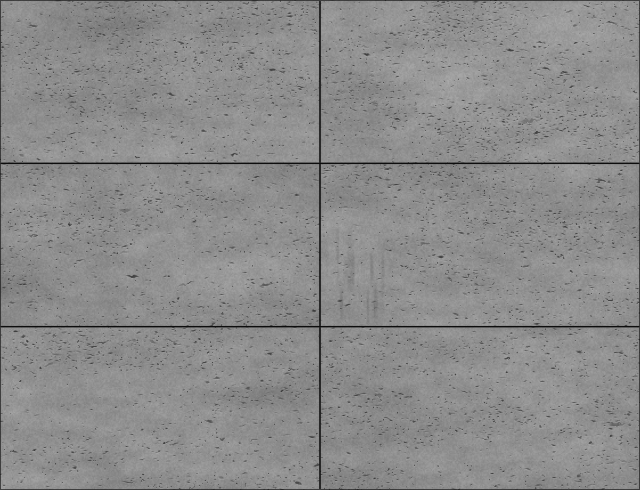
Reproduce this texture procedurally as a Shadertoy shader.

```glsl
// Grey travertine concrete panels, two across and three down, with dark joints and pits.
#define GRID vec2(2.0, 3.0)
#define JOINT_HALF_WIDTH 0.0015
#define PIT_CELL vec2(0.0165, 0.0092)
#define PIT_AMOUNT 0.40
#define GRAIN 0.085
#define CLOUDING 0.11
#define STONE vec3(0.568)
#define PIT_COLOUR vec3(0.19)
#define JOINT_COLOUR vec3(0.05)

float hash(vec2 p) {
    vec3 q = fract(p.xyx * vec3(0.1031, 0.1030, 0.0973));
    q += dot(q, q.yzx + 33.33);
    return fract((q.x + q.y) * q.z);
}

float noise(vec2 p) {
    vec2 i = floor(p), f = fract(p);
    f = f * f * (3.0 - 2.0 * f);
    return mix(mix(hash(i), hash(i + vec2(1, 0)), f.x),
               mix(hash(i + vec2(0, 1)), hash(i + 1.0), f.x), f.y);
}

float layeredNoise(vec2 p) {
    float sum = 0.0, weight = 0.5;
    for (int i = 0; i < 4; i++) {
        sum += weight * noise(p);
        p = p * 2.03 + 17.7;
        weight *= 0.5;
    }
    return sum / 0.9375;
}

// Coverage of an ellipse, softened over one pixel
float ellipse(vec2 d, vec2 radii, float pixel) {
    float dist = (length(d / radii) - 1.0) * radii.y;
    return 1.0 - smoothstep(-0.6 * pixel, 0.6 * pixel, dist);
}

// Scattered flat holes: x is the dark hollow, y its lit lower lip
vec2 pits(vec2 p, float scale, float chance, float pixel) {
    vec2 size = PIT_CELL * scale, home = floor(p / size), result = vec2(0);
    for (int y = -1; y <= 1; y++)
    for (int x = -1; x <= 1; x++) {
        vec2 id = home + vec2(x, y), key = id + scale * 37.0;
        if (hash(key + 5.3) > chance) continue;
        vec2 jitter = vec2(hash(key + 11.1), hash(key + 23.7));
        float grow = hash(key + 41.9);
        vec2 radii = size * vec2(mix(0.08, 0.34, grow * grow),
                                 mix(0.09, 0.20, hash(key + 59.2)) / sqrt(scale));
        vec2 d = p - (id + jitter) * size;
        d.y += d.x * (hash(key + 71.4) - 0.5) * 0.6;
        float depth = mix(0.3, 1.0, hash(key + 83.6));
        result.x = max(result.x, depth * ellipse(d, radii, pixel));
        result.y = max(result.y, ellipse(d + vec2(0, 0.0016), radii, pixel));
    }
    return result;
}

void mainImage(out vec4 fragColor, in vec2 fragCoord) {
    float pixel = 1.0 / iResolution.y;
    vec2 p = fragCoord * pixel;
    vec2 gridPos = fragCoord / iResolution.xy * GRID;
    vec2 panel = floor(gridPos), local = fract(gridPos);
    vec2 panelSize = vec2(iResolution.x * pixel, 1.0) / GRID;
    vec2 toEdge = min(local, 1.0 - local) * panelSize;
    float edge = min(toEdge.x, toEdge.y);

    // Each panel samples its own piece of stone
    vec2 s = local * panelSize + panel * vec2(7.31, 5.17) + 3.0;
    float panelSeed = hash(panel + 8.0);

    // Broad blotches, flat bedding and fine grain
    float clouds = layeredNoise(s * vec2(5.0, 11.0)) - 0.5;
    float bedding = layeredNoise(s * vec2(9.0, 45.0) + 21.0) - 0.5;
    float mottling = layeredNoise(s * vec2(38.0, 50.0) + 9.0) - 0.5;
    float grain = 0.6 * noise(s * 430.0) + 0.4 * noise(s * 230.0 + 5.0) - 0.5;
    vec3 colour = STONE + CLOUDING * (clouds + 0.5 * bedding + 0.5 * mottling);
    colour += GRAIN * grain + 0.014 * (panelSeed - 0.5);

    // Faint vertical drips low in the left of the middle right panel
    float dripPatch = 1.0 - smoothstep(0.4, 1.0, length((local - vec2(0.11, 0.3)) / vec2(0.14, 0.42)));
    dripPatch *= float(panel == vec2(1.0));
    colour -= 0.07 * dripPatch * smoothstep(0.4, 0.85, noise(s * vec2(130.0, 14.0)));

    // Pits gather in horizontal bands and drifts
    float band = smoothstep(0.34, 0.70, layeredNoise(s * vec2(5.0, 14.0) + 57.0));
    float density = PIT_AMOUNT * mix(0.2, 1.3, band) * mix(0.8, 1.1, panelSeed);
    colour -= 0.02 * (band - 0.4);
    vec2 ragged = vec2(noise(s * 190.0), noise(s * 190.0 + 43.0)) - 0.5;
    vec2 hollow = vec2(0);
    float scale = 0.62;
    for (int i = 0; i < 4; i++) {
        vec2 q = s + ragged * 0.0024 * scale;
        hollow = max(hollow, pits(q, scale, density, pixel));
        density *= 0.46;
        scale *= 1.75;
    }
    colour += 0.05 * hollow.y * (1.0 - hollow.x);
    colour = mix(colour, PIT_COLOUR, 0.85 * hollow.x);

    // Soft shade beside the joints, then the joints themselves
    colour *= 1.0 - 0.05 * exp(-edge / 0.005);
    float joint = 1.0 - smoothstep(-0.6 * pixel, 0.6 * pixel, edge - JOINT_HALF_WIDTH);
    vec2 rim = min(p, vec2(iResolution.x * pixel, 1.0) - p);
    float inner = smoothstep(0.0, 0.004, min(rim.x, rim.y));
    colour = mix(colour, JOINT_COLOUR, joint * mix(0.75, 1.0, inner));
    fragColor = vec4(clamp(colour, 0.0, 1.0), 1.0);
}
```
